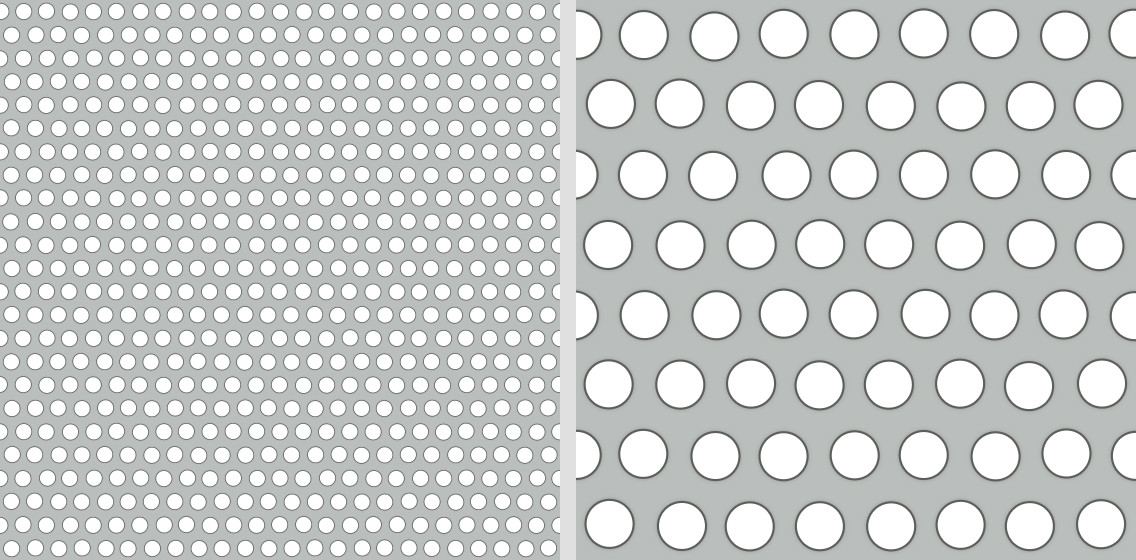
Left: the whole. Right: its middle third, enlarged.
Give the GLSL for this pattern, as a three.js fragment shader.

```glsl
// Perforated grey sheet: staggered rows of white round holes with thin dark rims.
varying vec2 vUv;

const float REPEATS = 24.0;        // holes across and rows up; even, so the stagger wraps
const float HOLE_RADIUS = 0.328;   // lengths below are in cells
const float RIM_WIDTH = 0.030;
const float SHADE_REACH = 0.020;   // falloff of the soft shade around the rim
const float SHADE_AMOUNT = 0.50;
const vec2 JITTER = vec2(0.030, 0.022);
const float ROW_DRIFT = 0.016;     // slow sideways sway from row to row
const float TAU = 6.2831853;

const vec3 SHEET_COLOR = vec3(0.73, 0.75, 0.74);
const vec3 SHADE_COLOR = vec3(0.56, 0.57, 0.56);
const vec3 RIM_COLOR = vec3(0.36, 0.37, 0.36);
const vec3 HOLE_COLOR = vec3(1.0);

// Two random values from 0 to 1 for a cell
vec2 hash2(vec2 cell) {
  vec3 p = fract(cell.xyx * vec3(0.1031, 0.1030, 0.0973));
  p += dot(p, p.yzx + 33.33);
  return fract((p.xx + p.yz) * p.zy);
}

// Share of a pixel inside a signed distance
float coverage(float dist, float pixel) {
  return clamp(0.5 - dist / pixel, 0.0, 1.0);
}

void main() {
  vec2 grid = vUv * REPEATS;
  float pixel = max(fwidth(grid.y), 1e-5);

  // Shift every second row by half a cell
  float row = floor(grid.y);
  grid.x += 0.5 * mod(row, 2.0);
  vec2 cell = mod(floor(grid), REPEATS);

  // Nudge each hole off its cell centre
  vec2 offset = (hash2(cell + 7.0) * 2.0 - 1.0) * JITTER;
  offset.x += ROW_DRIFT * cos(TAU * (cell.y + 0.5) / REPEATS);
  float holeDist = length(fract(grid) - 0.5 - offset) - HOLE_RADIUS;
  float rimDist = holeDist - RIM_WIDTH;

  // Layers: sheet, soft shade, rim, hole
  float shade = SHADE_AMOUNT * exp(-max(rimDist, 0.0) / SHADE_REACH);
  vec3 color = mix(SHEET_COLOR, SHADE_COLOR, shade);
  color = mix(color, RIM_COLOR, coverage(rimDist, pixel));
  color = mix(color, HOLE_COLOR, coverage(holeDist, pixel));

  gl_FragColor = vec4(color, 1.0);
}
```
